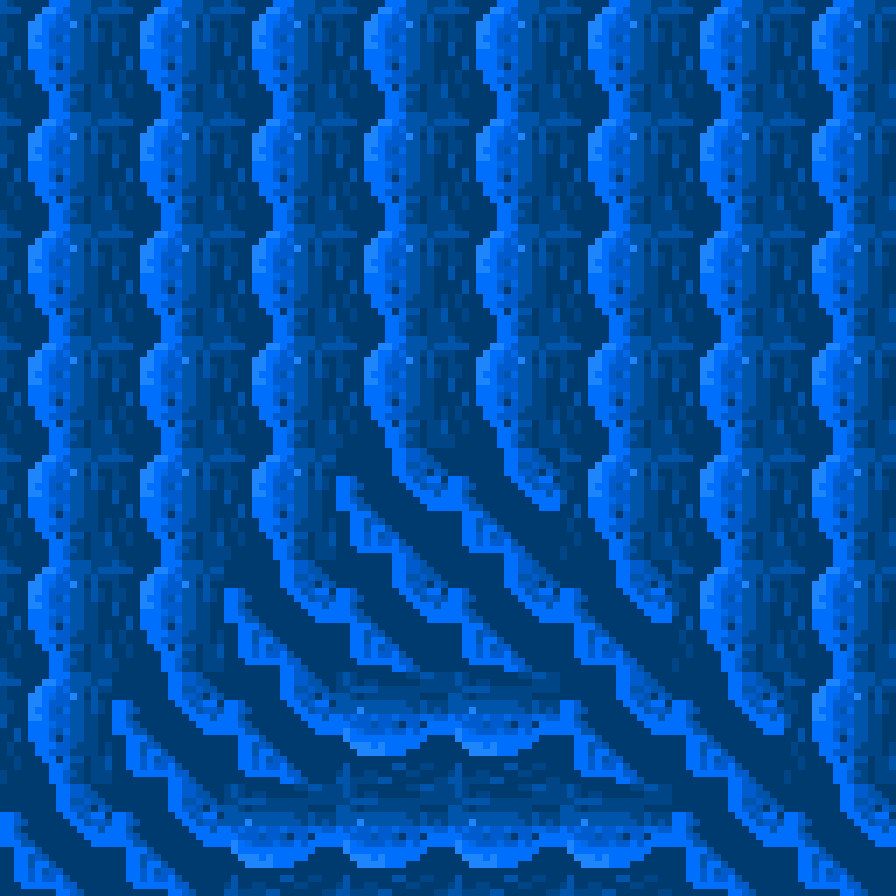
Write a WebGL 2 fragment shader that draws this pattern.

```glsl
#version 300 es
precision highp float;
// Blocky blue water: rows of scalloped wave crests that bend from vertical
// through diagonal to horizontal. An 8 x 8 tile grid of 16 x 16 cells picks
// one of three crest kinds by its depth inside a triangular basin.

uniform vec2 u_resolution;
out vec4 outColor;

const float TILES = 8.0;          // tiles along each side
const float CELLS = 16.0;         // cells along each tile side
const float BASIN_ROW = 4.0;      // row, from the top, where the basin begins
const float CREST_NEAR = 4.0;     // outermost cell of a scallop
const float SCALLOP_DEPTH = 3.0;  // how far a scallop recedes at its ends

const vec3 DEEP  = vec3(0.00, 0.230, 0.440);
const vec3 FAINT = vec3(0.00, 0.275, 0.530);
const vec3 MID   = vec3(0.00, 0.335, 0.670);
const vec3 BODY  = vec3(0.00, 0.360, 0.800);
const vec3 RIM   = vec3(0.00, 0.410, 0.900);
const vec3 CREST = vec3(0.00, 0.440, 0.990);
const vec3 SHINE = vec3(0.12, 0.520, 0.990);

float hash(vec2 p) {
    return fract(sin(dot(p, vec2(127.1, 311.7))) * 43758.5453);
}

bool isCell(vec2 c, float x, float y) {
    return all(lessThan(abs(c - vec2(x, y)), vec2(0.5)));
}

// First crest cell on a row: flat in the middle, receding at both ends.
float scallopEdge(float row) {
    float d = row - 6.0;
    float reach = d < 0.0 ? 6.0 : 8.0;
    return CREST_NEAR + floor(SCALLOP_DEPTH * smoothstep(2.5, reach, abs(d)) + 0.5);
}

// Dark water with short streaks running along the crest.
vec3 streakedWater(vec2 c) {
    float streak = hash(vec2(c.x, floor((c.y + 3.0 * hash(vec2(c.x, 2.0))) / 2.0)));
    float chance = c.x > 10.5 ? 0.55 : (c.x < 2.5 ? 0.35 : 0.04);
    if (c.x > 10.5 && c.x < 12.5) chance = 0.85;
    vec3 color = streak < chance ? FAINT : DEEP;
    if (streak < 0.08 && (c.x > 12.5 || c.x < 2.5)) color = MID;
    return color;
}

// Straight scalloped crest; c.x crosses it and c.y runs along it.
vec3 straightCrest(vec2 c) {
    float s = c.x - scallopEdge(c.y);
    float grain = hash(c + 7.0);
    vec3 water = streakedWater(c);

    // Pale ripple where two scallops meet
    if (c.y < 2.5 && c.x > 9.5) {
        float fade = 0.85 - 0.1 * (c.x - 9.5) - 0.1 * c.y;
        water = grain < fade ? MID : FAINT;
    }
    if (abs(c.y - 1.0) < 0.5 && c.x > 0.5 && c.x < 2.5) water = MID;
    if (s < -0.5) return water;

    // Lit scallop, shaded away from its rim
    float bodyEnd = c.y > 12.5 ? 10.0 : 11.0;
    if (c.x > bodyEnd + 0.5) return water;
    if (isCell(c, 8.0, 9.0) || isCell(c, 8.0, 12.0) || isCell(c, 7.0, 14.0) && s > 0.5)
        return DEEP;
    if (isCell(c, 10.0, 3.0)) return SHINE;
    if (s < 1.5 && c.y > 0.5 && c.y < 6.5 && (s < 0.5 || grain < 0.5)) return SHINE;
    if (s < (c.y > 10.5 ? 1.5 : 2.5)) return CREST;
    if (c.x > 9.5) return grain < 0.75 ? MID : (c.y < 6.0 ? BODY : FAINT);
    if (abs(c.x - 9.0) < 0.5) return grain < 0.45 ? RIM : BODY;
    return grain < 0.2 ? RIM : (grain > 0.86 ? MID : BODY);
}

// Diagonal crest: a stair of two lobes that repeats once per tile.
vec3 diagonalCrest(vec2 c) {
    float phase = mod(c.y + 1.0, CELLS);
    bool longLobe = phase < 9.5;
    if (!longLobe) phase -= 10.0;
    float offset = 1.0 - min(phase, 4.0);
    float s = mod(c.x - c.y - 8.0 - offset, CELLS);
    float width = 5.0 - offset + 2.0 * step(abs(c.y - 4.5), 1.0);
    if (s > width - 0.5) return DEEP;

    bool lobeFloor = phase > (longLobe ? 7.5 : 4.5);
    float grain = hash(c + 31.0);
    if (s < 1.5 || c.x < 1.5 || (lobeFloor && s < 5.5)) return CREST;
    if (s > width - 1.5) return grain < 0.7 ? MID : BODY;
    if (grain < 0.15) return DEEP;
    if (grain < 0.45) return MID;
    return grain < 0.75 ? BODY : CREST;
}

vec3 waterColor(vec2 uv) {
    vec2 grid = vec2(uv.x, 1.0 - uv.y) * TILES;
    vec2 tile = floor(grid);
    vec2 cell = floor(fract(grid) * CELLS);
    float fromAxis = floor(abs(tile.x - 0.5 * (TILES - 1.0)));
    float depth = tile.y - BASIN_ROW - fromAxis;
    if (depth < -0.5) return straightCrest(cell);
    if (depth < 1.5) return diagonalCrest(cell);
    return straightCrest(vec2(CELLS - 1.0 - cell.y, cell.x));
}

void main() {
    // Four samples smooth cell borders at sizes that split a pixel
    vec3 color = vec3(0.0);
    for (int i = 0; i < 4; i++) {
        vec2 jitter = vec2(i & 1, i >> 1) * 0.5 - 0.25;
        color += waterColor((gl_FragCoord.xy + jitter) / u_resolution);
    }
    outColor = vec4(color * 0.25, 1.0);
}
```
